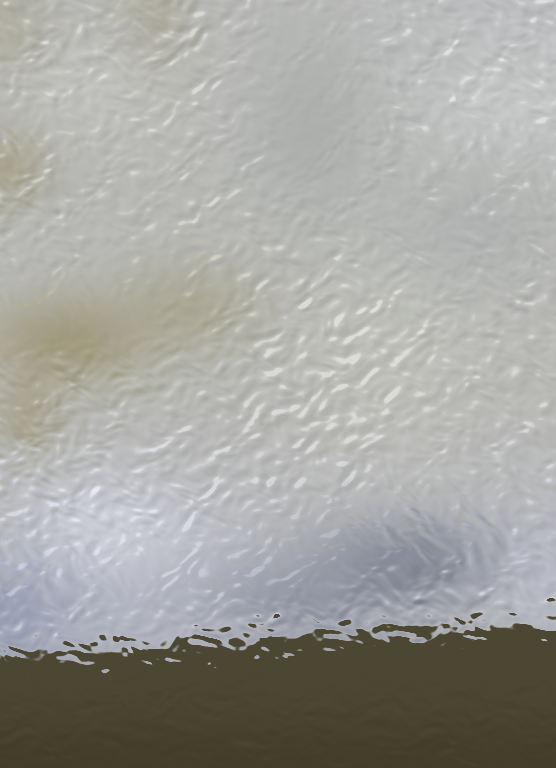
This texture is drawn by a WebGL 2 fragment shader. Its source:

```glsl
#version 300 es
precision highp float;
uniform vec2 u_resolution;
out vec4 fragColor;

vec3 hash3(vec2 p) {
  vec3 q = fract(p.xyx * vec3(0.1031, 0.1030, 0.0973));
  q += dot(q, q.yxz + 33.33);
  return fract((q.xxy + q.yzz) * q.zyx);
}

// Cellular noise: smooth bumps and dents at jittered cell points
float bumps(vec2 p) {
  vec2 cell = floor(p), f = p - cell;
  float sum = 0.0;
  for (int y = -1; y <= 1; y++) {
    for (int x = -1; x <= 1; x++) {
      vec2 o = vec2(x, y);
      vec3 r = hash3(cell + o + 70.0);
      vec2 d = o + r.xy - f;
      float k = max(0.0, 1.0 - dot(d, d));
      sum += (2.0 * r.z - 1.0) * k * k * k;
    }
  }
  return sum;
}

vec2 turn(vec2 p, float a) {
  float c = cos(a), s = sin(a);
  return vec2(c * p.x + s * p.y, c * p.y - s * p.x);
}

// Height of the glass, its grain leaning differently in each part
float relief(vec2 p) {
  vec2 w = p + 0.004 * sin(p.yx * vec2(83.0, 71.0) + 2.0 * sin(p * 37.0));
  float rising = bumps(turn(w, 0.6) * vec2(52.0, 84.0));
  float falling = bumps(turn(w, -0.75) * vec2(50.0, 84.0) + 19.0);
  float level = bumps(turn(w, 0.1) * vec2(40.0, 80.0) + 43.0);
  float right = smoothstep(0.40, 0.62, p.x + 0.08 * sin(p.y * 9.0));
  float low = 1.0 - smoothstep(0.17, 0.23, p.y);
  float left = 0.5 * (1.0 - smoothstep(0.1, 0.35, p.x));
  float h = mix(rising, falling, max(right, left));
  h = mix(h, level, 0.75 * low);
  return h + 0.38 * bumps(turn(w, -0.3) * vec2(95.0, 125.0));
}

float glow(vec2 p, vec2 center, vec2 radius) {
  vec2 d = (p - center) / radius;
  return exp(-dot(d, d));
}

// Blurred colours behind the glass
vec3 backdrop(vec2 uv) {
  vec3 c = mix(vec3(0.725, 0.73, 0.74), vec3(0.72, 0.725, 0.71), smoothstep(0.3, 0.5, uv.y));
  c = mix(c, vec3(0.745, 0.75, 0.76), 0.8 * glow(uv, vec2(1.0, 1.0), vec2(0.45, 0.2)));

  // Pale patches
  c = mix(c, vec3(0.78, 0.79, 0.79), 0.8 * glow(uv, vec2(0.92, 0.86), vec2(0.17, 0.07)));
  c = mix(c, vec3(0.76, 0.76, 0.75), 0.8 * glow(uv, vec2(0.17, 0.89), vec2(0.2, 0.07)));
  c = mix(c, vec3(0.75, 0.755, 0.73), 0.9 * glow(uv, vec2(0.68, 0.56), vec2(0.18, 0.16)));

  // Grey shadows
  c = mix(c, vec3(0.67, 0.68, 0.67), 0.85 * glow(uv, vec2(0.56, 0.83), vec2(0.12, 0.13)));
  c = mix(c, vec3(0.68, 0.69, 0.69), 0.7 * glow(uv, vec2(0.84, 0.70), vec2(0.17, 0.08)));

  // Ochre stains
  vec3 ochre = vec3(0.62, 0.59, 0.47);
  c = mix(c, ochre, 0.9 * glow(uv, vec2(0.12, 0.555), vec2(0.15, 0.06)));
  c = mix(c, ochre, 0.5 * glow(uv, vec2(0.34, 0.60), vec2(0.13, 0.06)));
  c = mix(c, ochre, 0.6 * glow(uv, vec2(0.05, 0.46), vec2(0.06, 0.05)));
  c = mix(c, ochre, 0.6 * glow(uv, vec2(0.0, 0.78), vec2(0.09, 0.05)));
  c = mix(c, ochre, 0.35 * glow(uv, vec2(0.28, 0.99), vec2(0.07, 0.09)));
  c = mix(c, ochre, 0.35 * glow(uv, vec2(0.0, 0.97), vec2(0.09, 0.08)));

  // Cool lights and blue shade near the sill
  c = mix(c, vec3(0.68, 0.695, 0.75), 0.8 * glow(uv, vec2(0.15, 0.21), vec2(0.45, 0.10)));
  c = mix(c, vec3(0.80, 0.81, 0.85), 0.9 * glow(uv, vec2(0.20, 0.31), vec2(0.16, 0.07)));
  c = mix(c, vec3(0.58, 0.61, 0.70), 0.8 * glow(uv, vec2(0.0, 0.20), vec2(0.13, 0.06)));
  c = mix(c, vec3(0.51, 0.53, 0.58), 0.95 * glow(uv, vec2(0.74, 0.265), vec2(0.19, 0.06)));
  c = mix(c, vec3(0.54, 0.56, 0.62), 0.7 * glow(uv, vec2(0.55, 0.22), vec2(0.17, 0.045)));
  c = mix(c, vec3(0.72, 0.73, 0.78), 0.8 * glow(uv, vec2(1.0, 0.25), vec2(0.13, 0.09)));

  // Dark sill
  float edge = 0.145 + 0.055 * uv.x - 0.013 * uv.x * uv.x;
  vec3 sill = mix(vec3(0.265, 0.24, 0.165), vec3(0.30, 0.28, 0.195), smoothstep(0.0, 0.12, uv.y));
  return mix(sill, c, smoothstep(-0.004, 0.004, uv.y - edge));
}

void main() {
  vec2 uv = gl_FragCoord.xy / u_resolution;
  vec2 p = gl_FragCoord.xy / u_resolution.y;

  // Calm zones flatten the ripples
  float calm = 0.8 * glow(uv, vec2(0.55, 0.85), vec2(0.10, 0.16))
    + 0.75 * glow(uv, vec2(0.2, 0.57), vec2(0.26, 0.06))
    + 0.4 * glow(uv, vec2(0.80, 0.70), vec2(0.15, 0.09));
  float strength = 0.7 * (1.0 - min(calm, 0.9))
    + 0.3 * glow(uv, vec2(0.6, 0.48), vec2(0.18, 0.12))
    + 0.3 * glow(uv, vec2(0.2, 0.29), vec2(0.3, 0.1));

  // Slope bends the view and catches light
  float h = relief(p);
  vec2 slope = 7.0 * vec2(relief(p + vec2(0.0014, 0.0)) - h, relief(p + vec2(0.0, 0.0014)) - h);
  vec3 color = backdrop(uv + 0.027 * slope * min(strength, 1.0));
  float shine = dot(slope, vec2(0.6, -0.8)) * strength;
  float lit = smoothstep(0.3, 0.6, color.g);
  color += lit * (0.042 * clamp(shine, -1.0, 1.0) + 0.08 * smoothstep(0.4, 1.3, shine));
  fragColor = vec4(clamp(color, 0.0, 1.0), 1.0);
}
```
